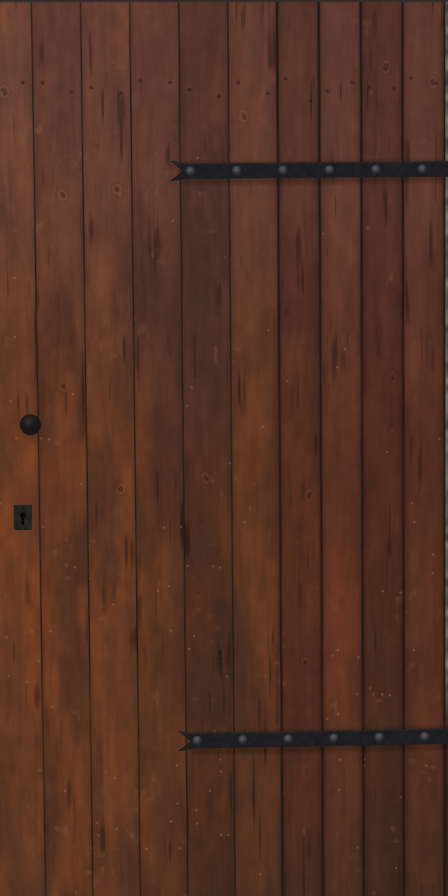
Write a WebGL 2 fragment shader that draws this texture.

```glsl
#version 300 es
precision highp float;
uniform vec2 u_resolution;
out vec4 fragColor;

float hash(vec2 p) {
  return fract(sin(dot(p, vec2(127.1, 311.7))) * 43758.5453);
}

float noise(vec2 p) {
  vec2 i = floor(p), f = fract(p);
  f = f * f * (3.0 - 2.0 * f);
  return mix(mix(hash(i), hash(i + vec2(1, 0)), f.x),
             mix(hash(i + vec2(0, 1)), hash(i + vec2(1, 1)), f.x), f.y);
}

float fbm(vec2 p) {
  float sum = 0.0, amp = 0.5;
  for (int i = 0; i < 4; i++) {
    sum += amp * noise(p);
    p = p * 2.03 + 17.3;
    amp *= 0.5;
  }
  return sum;
}

float box(vec2 p, vec2 halfSize) {
  vec2 d = abs(p) - halfSize;
  return length(max(d, 0.0)) + min(max(d.x, d.y), 0.0);
}

float blob(vec2 p, vec2 center, vec2 size) {
  vec2 d = (p - center) / size;
  return exp(-dot(d, d));
}

float cover(float d) {
  float px = 1.0 / u_resolution.x;
  return 1.0 - smoothstep(-0.7 * px, 0.7 * px, d);
}

// Stained wood with grain, knots, flecks and nail holes
vec3 wood(vec2 p, vec2 q, float board, float across) {
  float tones[11] = float[11](1.1, 1.0, 1.04, 1.0, 0.9, 1.0, 0.9, 1.0, 0.85, 0.96, 0.8);
  float seed = board * 7.31;
  float stain = fbm(vec2(q.x * 20.0 + seed, q.y * 6.0 + seed));
  float grain = fbm(vec2(q.x * 110.0 + 3.0 * stain, q.y * 7.0 + seed));
  float mottle = fbm(q * vec2(50.0, 32.0) + seed);
  float warm = smoothstep(0.25, 0.75, stain);
  vec3 col = mix(vec3(0.30, 0.18, 0.13), vec3(0.42, 0.23, 0.135), warm);

  // Redder right side, hazy top, olive foot
  col = mix(col, vec3(0.37, 0.19, 0.145), 0.45 * smoothstep(0.58, 0.68, p.x));
  col = mix(col, vec3(0.39, 0.25, 0.215), 0.65 * smoothstep(0.9, 1.7, p.y + 0.6 * (stain - 0.5)));
  col = mix(col, vec3(0.255, 0.175, 0.125), 0.6 * smoothstep(0.5, 0.0, p.y) * smoothstep(0.25, 0.5, p.x));
  col *= tones[int(clamp(board, 0.0, 10.0))];

  // Broad weathering and warm patches
  col = mix(col, vec3(0.27, 0.18, 0.155), 0.6 * blob(p, vec2(0.455, 1.28), vec2(0.08, 0.4)));
  col = mix(col, vec3(0.27, 0.18, 0.15), 0.45 * blob(p, vec2(0.34, 1.32), vec2(0.07, 0.22)));
  col = mix(col, vec3(0.25, 0.17, 0.125), 0.5 * blob(p, vec2(0.48, 0.55), vec2(0.10, 0.25)));
  col = mix(col, vec3(0.25, 0.17, 0.12), 0.5 * blob(p, vec2(0.85, 0.55), vec2(0.06, 0.4)));
  col = mix(col, vec3(0.45, 0.24, 0.13), 0.45 * blob(p, vec2(0.05, 0.72), vec2(0.08, 0.55)));
  col = mix(col, vec3(0.42, 0.24, 0.14), 0.35 * blob(p, vec2(0.30, 0.45), vec2(0.13, 0.28)));
  col = mix(col, vec3(0.42, 0.235, 0.14), 0.45 * blob(p, vec2(0.57, 0.98), vec2(0.045, 0.28)));
  col = mix(col, vec3(0.44, 0.21, 0.13), 0.4 * blob(p, vec2(0.76, 0.65), vec2(0.045, 0.2)));
  col *= 0.85 + 0.17 * grain + 0.17 * mottle;

  // Sparse dark streaks and pale worn spots
  float streak = noise(vec2(q.x * 150.0, q.y * 11.0 + seed)) * noise(q * vec2(30.0, 9.0));
  col *= 1.0 - 0.3 * smoothstep(0.5, 0.85, streak);
  float worn = noise(q * vec2(90.0, 70.0) + seed) * noise(q * vec2(24.0, 14.0) + 5.0);
  col = mix(col, vec3(0.50, 0.34, 0.24), 0.35 * smoothstep(0.58, 0.9, worn));

  // A knot in a few tall cells of each board
  vec2 cell = vec2(board, floor(q.y * 3.0));
  vec2 k = vec2((across - 0.25 - 0.5 * hash(cell + 4.0)) * 0.1,
                (fract(q.y * 3.0) - 0.2 - 0.6 * hash(cell + 9.0)) / 3.0);
  float r = length(k * vec2(1.0, 0.75)) + 0.006 * noise(q * 110.0);
  float knot = step(0.72, hash(cell)) * (1.0 - smoothstep(0.008, 0.022, r));
  col *= 1.0 + 0.12 * knot * sin(r * 700.0);
  col *= 1.0 - 0.2 * knot * smoothstep(0.008, 0.004, r);

  // Pale flecks, denser low down
  vec2 f = q * 70.0, id = floor(f);
  vec2 o = fract(f) - 0.3 - 0.4 * vec2(hash(id + 2.0), hash(id + 5.0));
  float fleck = step(0.982 + 0.008 * p.y, hash(id)) * (1.0 - smoothstep(0.05, 0.3, length(o)));
  col = mix(col, vec3(0.56, 0.43, 0.35), 0.5 * fleck);

  // Scattered nail holes near the top
  vec2 n = vec2((abs(across - 0.5) - 0.3) * 0.1, p.y - 1.83 + 0.06 * hash(vec2(board, step(0.5, across))));
  return mix(col, vec3(0.17, 0.11, 0.10), 0.6 * cover(length(n) - 0.004));
}

// Iron strap with a notched left end; s is measured from its tip
void strap(inout vec3 col, vec2 s, float firstRivet, float spacing) {
  float flare = 0.0175 + 0.005 * (1.0 - smoothstep(0.0, 0.04, s.x));
  float notch = 0.028 * (1.0 - abs(s.y) / 0.022) - s.x;
  float d = max(abs(s.y) - flare, max(-s.x, notch));
  float below = smoothstep(0.033, 0.018, abs(s.y + 0.005)) * smoothstep(0.02, 0.04, s.x);
  col *= 1.0 - 0.2 * below;
  vec3 iron = vec3(0.105, 0.105, 0.115) + 0.025 * noise(s * 120.0);
  iron += 0.03 * smoothstep(0.011, 0.017, s.y);
  vec2 rivet = vec2(mod(s.x - firstRivet + 0.5 * spacing, spacing) - 0.5 * spacing, s.y);
  vec3 head = mix(vec3(0.14), vec3(0.33, 0.34, 0.38), blob(rivet, vec2(-0.001, 0.003), vec2(0.008)));
  iron = mix(iron, head, cover(length(rivet) - 0.0105));
  col = mix(col, iron, cover(d));
}

void main() {
  vec2 p = gl_FragCoord.xy / u_resolution * vec2(1.0, 2.0);

  // Boards lean slightly, and are narrower on the right
  float lean = 0.034 * (1.0 - 0.5 * p.y);
  vec2 q = vec2((p.x - lean) / (1.0 - lean), p.y);
  float width = q.x < 0.618 ? 0.1096 : 0.0935;
  float along = q.x < 0.618 ? (q.x - 0.07) / 0.1096 + 1.0 : (q.x - 0.618) / 0.0935 + 6.0;
  float board = floor(along), across = fract(along);
  vec3 col = wood(p, q, board, across);

  // Fine grooves on the left, deeper ones on the right
  float seam = min(across, 1.0 - across) * width;
  float deep = smoothstep(0.58, 0.62, q.x);
  col *= 1.0 - mix(0.10, 0.30, deep) * exp(-seam / mix(0.006, 0.007, deep));
  float groove = 1.0 - smoothstep(0.0, mix(0.0034, 0.0048, deep), seam);
  groove *= 0.5 + 0.2 * deep + 0.4 * noise(vec2(board * 5.0, p.y * 9.0));
  col = mix(col, vec3(0.12, 0.09, 0.08), min(groove, 1.0));

  // Stone sliver at the right, dark lintel at the top
  vec3 stone = vec3(0.40, 0.38, 0.36) * (0.6 + 0.6 * noise(p * 60.0));
  col = mix(col, stone, cover(0.994 - p.x) * smoothstep(0.35, 0.5, p.y));
  col = mix(col, vec3(0.20, 0.17, 0.16), smoothstep(1.993, 1.998, p.y));

  strap(col, p - vec2(0.380, 1.618 + 0.008 * (p.x - 0.38)), 0.0445, 0.1036);
  strap(col, p - vec2(0.398, 0.346 + 0.018 * (p.x - 0.398)), 0.042, 0.1016);

  // Round knob
  vec2 k = p - vec2(0.0677, 1.052);
  col *= 1.0 - 0.25 * blob(k, vec2(0.004, -0.008), vec2(0.028));
  vec3 knob = vec3(0.10, 0.09, 0.095) + 0.10 * blob(k, vec2(-0.004, 0.008), vec2(0.010));
  col = mix(col, knob, cover(length(k) - 0.0235));

  // Lock plate and keyhole
  vec2 l = p - vec2(0.051, 0.845);
  vec3 plate = vec3(0.12, 0.11, 0.105) + 0.05 * noise(l * 150.0);
  float keyhole = min(length(l - vec2(0.0, 0.005)) - 0.006, box(l + vec2(0.0, 0.006), vec2(0.003, 0.010)));
  plate = mix(plate, vec3(0.025), cover(keyhole));
  col = mix(col, plate, cover(box(l, vec2(0.018, 0.026)) - 0.002));

  fragColor = vec4(clamp(col, 0.0, 1.0), 1.0);
}
```
